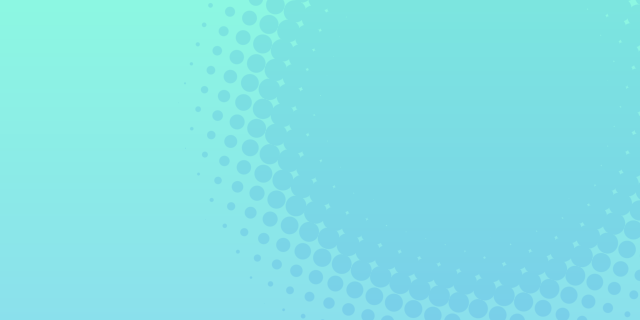
Write a WebGL 2 fragment shader that draws this background.

```glsl
#version 300 es
precision highp float;
// Draws a tilted halftone disc fading out in dots over a mint to sky blue gradient.

uniform vec2 u_resolution;
out vec4 fragColor;

const float SPACING = 0.0641;

// Dot radius shrinks with distance from the disc centre.
float dotRadius(vec2 position) {
    float depth = clamp(0.904 - distance(position, vec2(1.461, 0.693)), 0.0, 0.65);
    return 0.15 * depth - 0.1114 * depth * depth;
}

// Signed distance to the nearest dots of a rotated square lattice.
float halftone(vec2 p) {
    float angle = 0.316;
    mat2 axes = mat2(cos(angle), -sin(angle), sin(angle), cos(angle));
    vec2 origin = vec2(0.802, 0.599);
    vec2 corner = floor((p - origin) * axes / SPACING);
    float nearest = 1.0;
    for (int j = 0; j < 2; j++) {
        for (int i = 0; i < 2; i++) {
            vec2 center = origin + axes * (corner + vec2(i, j)) * SPACING;
            float radius = dotRadius(center);
            if (radius > 0.0) nearest = min(nearest, distance(p, center) - radius);
        }
    }
    return nearest;
}

void main() {
    // Height of the canvas is one unit.
    vec2 p = gl_FragCoord.xy / u_resolution.y;
    float pixel = 1.0 / u_resolution.y;

    vec3 background = mix(vec3(0.543, 0.878, 0.925), vec3(0.550, 0.970, 0.885), p.y);
    vec3 ink = mix(vec3(0.475, 0.812, 0.915), vec3(0.485, 0.900, 0.875), p.y);

    float coverage = 1.0 - smoothstep(-0.75 * pixel, 0.75 * pixel, halftone(p));
    fragColor = vec4(mix(background, ink, coverage), 1.0);
}
```
